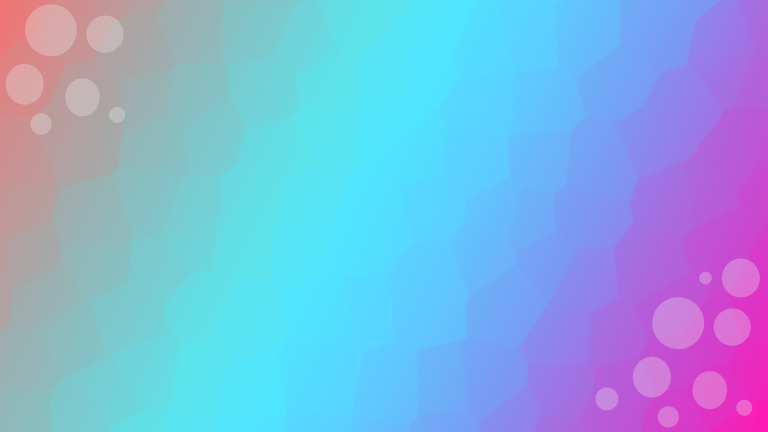
This background is drawn by a Shadertoy shader. Its source:

```glsl
#define SLANT 0.5
#define SPAN 2.278
#define CELLS 7.5
#define FACET_MIX 0.38
#define FACET_SHARPNESS 70.0
#define BUBBLE_TINT vec3(0.92)
#define BUBBLE_ALPHA 0.31
#define GROUP_SHIFT vec2(1.452, 0.678)

// Gradient stops: colour and position along the slanted axis
const vec4 STOPS[11] = vec4[11](
    vec4(0.95, 0.45, 0.45, 0.00), vec4(0.78, 0.58, 0.58, 0.10),
    vec4(0.65, 0.66, 0.66, 0.17), vec4(0.53, 0.75, 0.76, 0.25),
    vec4(0.36, 0.89, 0.92, 0.38), vec4(0.31, 0.90, 1.00, 0.47),
    vec4(0.37, 0.79, 1.00, 0.585), vec4(0.48, 0.60, 0.945, 0.70),
    vec4(0.68, 0.40, 0.865, 0.80), vec4(0.86, 0.21, 0.78, 0.92),
    vec4(1.00, 0.10, 0.70, 1.00));

// Bubbles: centre measured from the top left, then radii
const vec4 GROUP[6] = vec4[6](
    vec4(0.118, 0.070, 0.060, 0.060), vec4(0.243, 0.079, 0.043, 0.043),
    vec4(0.057, 0.195, 0.044, 0.047), vec4(0.191, 0.225, 0.040, 0.044),
    vec4(0.095, 0.287, 0.0245, 0.0245), vec4(0.271, 0.266, 0.0185, 0.0185));
const vec4 EXTRAS[3] = vec4[3](
    vec4(1.715, 0.6435, 0.044, 0.045), vec4(1.405, 0.9235, 0.0265, 0.0265),
    vec4(1.633, 0.6435, 0.0145, 0.0145));

vec2 hash2(vec2 cell) {
    vec2 q = vec2(dot(cell, vec2(127.1, 311.7)), dot(cell, vec2(269.5, 183.3)));
    return fract(sin(q) * 43758.55);
}

float axisPosition(vec2 p) {
    return (p.x + SLANT * p.y) / SPAN;
}

vec3 gradientColour(float s) {
    vec3 colour = STOPS[0].rgb;
    for (int i = 1; i < 11; i++) {
        float t = (s - STOPS[i - 1].w) / (STOPS[i].w - STOPS[i - 1].w);
        colour = mix(colour, STOPS[i].rgb, clamp(t, 0.0, 1.0));
    }
    return colour;
}

// Centre of the nearest jittered cell, blended narrowly at the borders
vec2 facetCentre(vec2 p) {
    vec2 grid = p * CELLS;
    vec2 base = floor(grid);
    vec3 sum = vec3(0.0);
    for (int j = -1; j <= 1; j++)
    for (int i = -1; i <= 1; i++) {
        vec2 cell = base + vec2(i, j);
        vec2 seed = cell + 0.1 + 0.8 * hash2(cell);
        float weight = exp(-FACET_SHARPNESS * distance(grid, seed));
        sum += vec3(seed, 1.0) * weight;
    }
    return sum.xy / (sum.z * CELLS);
}

float bubbleMask(vec2 p, vec4 bubble) {
    float dist = (length((p - bubble.xy) / bubble.zw) - 1.0) * bubble.z;
    float pixel = 1.0 / iResolution.y;
    return 1.0 - smoothstep(-0.7 * pixel, 0.7 * pixel, dist);
}

void mainImage(out vec4 fragColor, in vec2 fragCoord) {
    // Height units, measured downwards from the top left
    vec2 p = vec2(fragCoord.x, iResolution.y - fragCoord.y) / iResolution.y;

    // Faceted slanted gradient
    float s = mix(axisPosition(p), axisPosition(facetCentre(p)), FACET_MIX);
    vec3 colour = gradientColour(s);

    // The same bubble group in both corners, plus extras at the right
    float mask = 0.0;
    for (int i = 0; i < 6; i++) {
        mask = max(mask, bubbleMask(p, GROUP[i]));
        mask = max(mask, bubbleMask(p - GROUP_SHIFT, GROUP[i]));
    }
    for (int i = 0; i < 3; i++) mask = max(mask, bubbleMask(p, EXTRAS[i]));

    fragColor = vec4(mix(colour, BUBBLE_TINT, BUBBLE_ALPHA * mask), 1.0);
}
```
